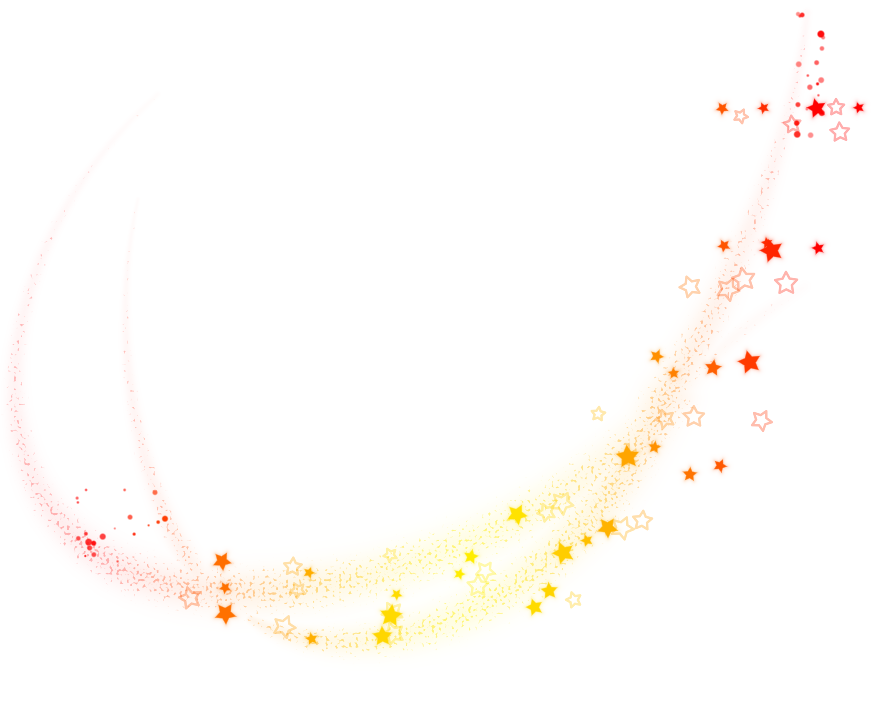
A Shadertoy shader for this background:

```glsl
// Sweeping ribbons of warm glitter dust with scattered stars on white.
// Scene units: the canvas is 100 wide, origin at the lower left.

const float GOLDEN = 0.61803;
const vec3 WHITE = vec3(1.0);

vec2 hash2(vec2 p) {
    vec3 q = fract(p.xyx * vec3(0.1031, 0.1030, 0.0973));
    q += dot(q, q.yzx + 33.33);
    return fract((q.xx + q.yz) * q.zy);
}

float cornerSlope(vec2 cell, vec2 corner, vec2 f) {
    float angle = 6.2832 * hash2(cell + corner).x;
    return dot(vec2(cos(angle), sin(angle)), f - corner);
}

float gradientNoise(vec2 p) {
    vec2 cell = floor(p), f = fract(p);
    vec2 u = f * f * f * (f * (f * 6.0 - 15.0) + 10.0);
    float low = mix(cornerSlope(cell, vec2(0, 0), f), cornerSlope(cell, vec2(1, 0), f), u.x);
    float high = mix(cornerSlope(cell, vec2(0, 1), f), cornerSlope(cell, vec2(1, 1), f), u.x);
    return mix(low, high, u.y);
}

// Red at both sides, through orange to yellow near the middle
vec3 warmColor(float x) {
    float side = x < 52.1 ? (52.1 - x) / 40.4 : (x - 52.1) / 37.8;
    return vec3(1.0, 0.93 * (1.0 - pow(min(side, 1.0), 1.6)), 0.0);
}

vec2 bezier(vec2 a, vec2 b, vec2 c, vec2 d, float t) {
    float s = 1.0 - t;
    return s * s * (s * a + 3.0 * t * b) + t * t * (3.0 * s * c + t * d);
}

// Dust density around a cubic curve; width and strength vary along it
float ribbon(vec2 p, vec2 a, vec2 b, vec2 c, vec2 d, vec3 width, vec2 strength) {
    const int STEPS = 18;
    float density = 0.0;
    vec2 start = a;
    for (int i = 0; i < STEPS; i++) {
        vec2 end = bezier(a, b, c, d, float(i + 1) / float(STEPS));
        vec2 along = end - start, rel = p - start;
        float h = clamp(dot(rel, along) / dot(along, along), 0.0, 1.0);
        float t = (float(i) + h) / float(STEPS);
        float w = mix(mix(width.x, width.y, t), mix(width.y, width.z, t), t);
        float dist = length(rel - along * h) / w;
        density = max(density, mix(strength.x, strength.y, t) * exp(-dist * dist));
        start = end;
    }
    return density;
}

float starDistance(vec2 p, float radius, float angle) {
    const vec2 k = vec2(0.80902, -0.58779);
    const vec2 m = vec2(-k.x, k.y);
    float c = cos(angle), s = sin(angle);
    p = mat2(c, s, -s, c) * p;
    p.x = abs(p.x);
    p -= 2.0 * max(dot(k, p), 0.0) * k;
    p -= 2.0 * max(dot(m, p), 0.0) * m;
    p = vec2(abs(p.x), p.y - radius);
    vec2 edge = 0.52 * vec2(-k.y, k.x) - vec2(0, 1);
    float h = clamp(dot(p, edge) / dot(edge, edge), 0.0, radius);
    return length(p - edge * h) * sign(p.y * edge.x - p.x * edge.y);
}

// Stars strewn beside the main sweep, filled or drawn as pale outlines
vec3 strewStars(vec3 color, vec2 p, int count, float seed, bool filled, float pixel) {
    for (int i = 0; i < count; i++) {
        float id = float(i), t = (id + 0.5) / float(count);
        vec2 rnd = hash2(vec2(id + 3.0, seed));
        vec2 center = bezier(vec2(20, 14), vec2(62, 4), vec2(87, 28), vec2(88, 74), t);
        center += (fract(vec2(id * GOLDEN, id * 0.7549) + seed) - 0.5) * mix(9.0, 17.0, t);
        float radius = mix(0.65, 1.4, rnd.x * rnd.x);
        if (!filled) radius = mix(0.75, 1.35, rnd.x);
        float d = starDistance(p - center, radius, (rnd.y - 0.5) * 1.2);
        float fill = smoothstep(pixel, -pixel, d);
        float halo = 0.25 * exp(-max(d, 0.0) * 6.0);
        float outline = 0.32 * smoothstep(0.08 + pixel, 0.08, abs(d));
        color = mix(color, warmColor(center.x), filled ? max(fill, halo) : outline);
    }
    return color;
}

// A loose cloud of small round red specks
vec3 scatterSpecks(vec3 color, vec2 p, vec2 middle, vec2 spread, float seed, float pixel) {
    for (int i = 0; i < 20; i++) {
        vec2 rnd = hash2(vec2(float(i) + 1.0, seed));
        vec2 size = hash2(vec2(seed, float(i) + 9.0));
        vec2 center = middle + (rnd * 2.0 - 1.0) * spread;
        float d = length(p - center) - mix(0.1, 0.4, size.x * size.x);
        color = mix(color, warmColor(center.x), smoothstep(pixel, -pixel, d) * mix(0.4, 1.0, size.y));
    }
    return color;
}

void mainImage(out vec4 fragColor, in vec2 fragCoord) {
    float pixel = 100.0 / iResolution.x;
    vec2 p = fragCoord * pixel;

    // Left arcs, the two crossing ribbons, the rising tail and its wisp
    float dust = ribbon(p, vec2(17.6, 68.5), vec2(0, 52.9), vec2(-5.2, 25.5), vec2(13, 15.8), vec3(0.3, 0.7, 2.0), vec2(0.12, 0.75));
    dust = max(dust, ribbon(p, vec2(15.4, 56.8), vec2(12.4, 43.8), vec2(14.1, 26.8), vec2(21.9, 15.1), vec3(0.2, 0.6, 1.2), vec2(0.15, 0.6)));
    dust = max(dust, ribbon(p, vec2(13, 15.8), vec2(26, 9.2), vec2(56, 13.8), vec2(75.5, 34.6), vec3(2.0, 2.9, 2.0), vec2(0.75, 0.55)));
    dust = max(dust, ribbon(p, vec2(28, 9.9), vec2(39, 3.4), vec2(62.5, 8.6), vec2(74.2, 34.6), vec3(0.5, 3.0, 2.2), vec2(0.6, 0.75)));
    dust = max(dust, ribbon(p, vec2(74.2, 34.6), vec2(80.7, 45.1), vec2(88.5, 62), vec2(90.1, 77.6), vec3(2.2, 1.2, 0.4), vec2(0.7, 0.25)));
    dust = max(dust, ribbon(p, vec2(89.8, 47), vec2(86.6, 45.1), vec2(82, 41.8), vec2(76.8, 36.6), vec3(0.6, 0.8, 1.0), vec2(0.1, 0.3)));

    // Break the dust into fine grains
    vec3 tint = warmColor(p.x);
    float threshold = mix(0.45, -0.1, dust);
    float grain = smoothstep(threshold, threshold + 0.3, gradientNoise(p * 2.7));
    float ink = (0.14 * dust + 0.34 * grain * smoothstep(0.0, 0.3, dust)) * mix(0.7, 1.25, tint.g);
    vec3 color = mix(WHITE, tint, ink);

    color = strewStars(color, p, 26, 0.37, false, pixel);
    color = strewStars(color, p, 32, 0.81, true, pixel);
    color = scatterSpecks(color, p, vec2(90.3, 70.5), vec2(1.6, 7.0), 5.0, pixel);
    color = scatterSpecks(color, p, vec2(14, 20.5), vec2(5.5, 4.5), 8.0, pixel);
    fragColor = vec4(color, 1.0);
}
```
